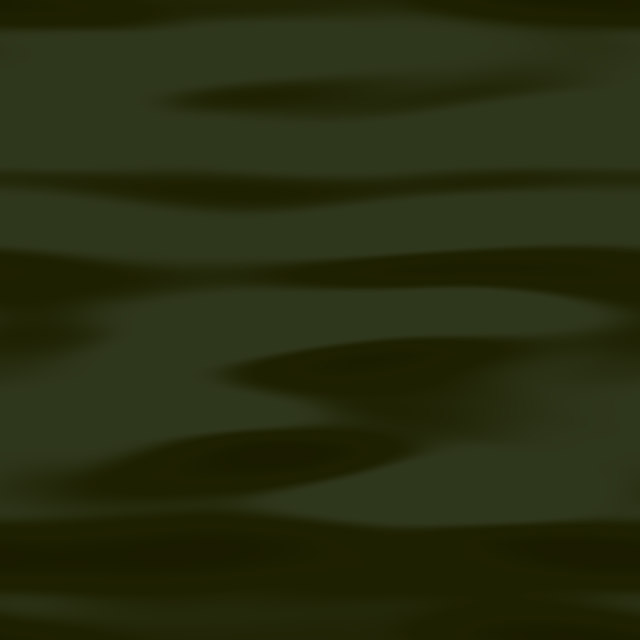
Write a WebGL 1 fragment shader that draws this texture.

```glsl
precision highp float;
// Soft, horizontally stretched dark streaks on a flat olive ground, tiling.

uniform vec2 u_resolution;

const float TAU = 6.2831853;

float hash(vec2 p, float seed) {
  vec3 q = fract(vec3(p.xyx + seed) * vec3(0.1031, 0.1030, 0.0973));
  q += dot(q, q.yzx + 33.33);
  return fract((q.x + q.y) * q.z);
}

// Random lattice value; alternate rows lean light or dark to form bands.
float latticeValue(vec2 cell, vec2 period, float banding, float seed) {
  cell = mod(cell, period);
  float row = step(0.5, mod(cell.y, 2.0));
  return mix(hash(cell, seed), row, banding);
}

// Value noise that wraps after "period" cells (even row count).
float tiledNoise(vec2 uv, vec2 period, float banding, float seed) {
  vec2 p = uv * period;
  vec2 cell = floor(p);
  vec2 f = p - cell;
  f = f * f * (3.0 - 2.0 * f);
  float a = latticeValue(cell, period, banding, seed);
  float b = latticeValue(cell + vec2(1.0, 0.0), period, banding, seed);
  float c = latticeValue(cell + vec2(0.0, 1.0), period, banding, seed);
  float d = latticeValue(cell + vec2(1.0, 1.0), period, banding, seed);
  return mix(mix(a, b, f.x), mix(c, d, f.x), f.y);
}

// Gentle wrapping sway, so streaks slant and their ends do not line up.
vec2 sway(vec2 uv, float slant, float shift) {
  float dx = shift * (sin(TAU * 3.0 * uv.y) + sin(TAU * 5.0 * uv.y + 1.7));
  float dy = slant * sin(TAU * (uv.x + 0.2 * sin(TAU * uv.y)));
  return uv + vec2(dx, dy);
}

vec3 streakColor(float height) {
  vec3 olive = vec3(0.180, 0.210, 0.105);
  vec3 darkMoss = vec3(0.118, 0.128, 0.004);
  vec3 deepCore = vec3(0.100, 0.106, 0.000);
  vec3 streak = mix(deepCore, darkMoss, smoothstep(0.06, 0.30, height));
  return mix(streak, olive, smoothstep(0.37, 0.56, height));
}

void main() {
  vec2 uv = gl_FragCoord.xy / u_resolution;
  vec2 p = sway(uv, 0.012, 0.06);

  // Broad streaks, with a weaker layer to vary their outlines.
  float broad = tiledNoise(p, vec2(3.0, 14.0), 0.38, 7.0);
  float detail = tiledNoise(p + vec2(0.13, 0.02), vec2(4.0, 18.0), 0.0, 41.0);
  float height = broad + 0.20 * (detail - 0.5);

  gl_FragColor = vec4(streakColor(height), 1.0);
}
```
